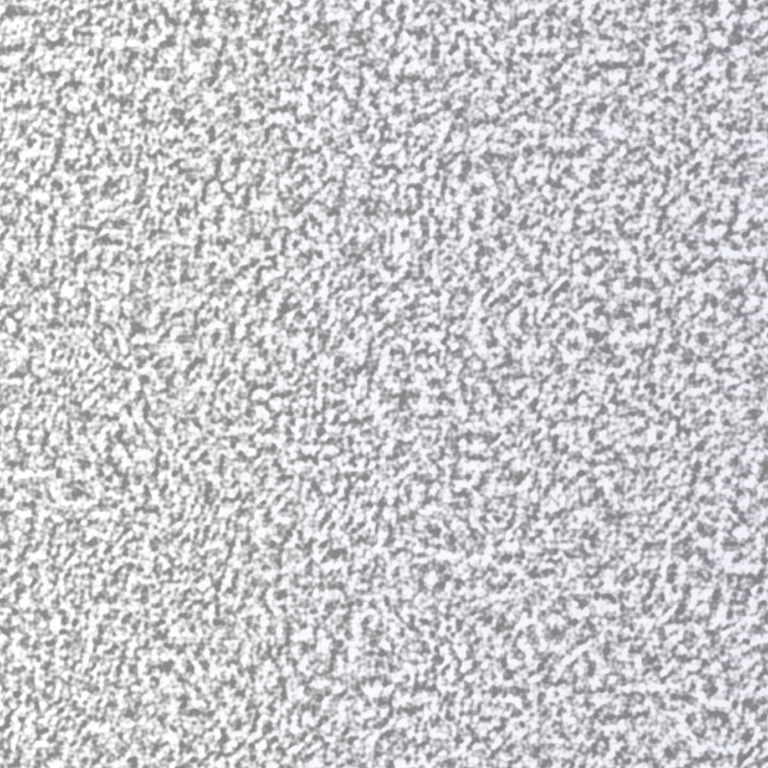
Give the GLSL for this texture, as a Shadertoy shader.

```glsl
vec2 gradientAt(ivec2 cell) {
    uint h = uint(cell.x) * 1597334677u ^ uint(cell.y) * 3812015801u;
    h = (h ^ (h >> 15)) * 2246822519u;
    h = (h ^ (h >> 13)) * 3266489917u;
    h ^= h >> 16;
    float angle = float(h & 65535u) / 65536.0 * 6.28318;
    return vec2(cos(angle), sin(angle));
}

float gradientNoise(vec2 p) {
    ivec2 cell = ivec2(floor(p));
    vec2 f = fract(p);
    vec2 u = f * f * f * (f * (f * 6.0 - 15.0) + 10.0);
    float a = dot(gradientAt(cell), f);
    float b = dot(gradientAt(cell + ivec2(1, 0)), f - vec2(1, 0));
    float c = dot(gradientAt(cell + ivec2(0, 1)), f - vec2(0, 1));
    float d = dot(gradientAt(cell + ivec2(1, 1)), f - vec2(1, 1));
    return mix(mix(a, b, u.x), mix(c, d, u.x), u.y);
}

// Upright bumps leaning to the right, finer towards the left
float grainHeight(vec2 uv) {
    vec2 drift = vec2(gradientNoise(uv * 7.0), gradientNoise(uv * 7.0 + 31.0));
    vec2 p = uv + 0.02 * drift;
    p.x = p.x * (1.12 - 0.12 * p.x) - 0.25 * p.y;
    p.y *= 0.84;
    float clumps = gradientNoise(p * 45.0 + 9.0);
    float bumps = gradientNoise(p * 88.0 + 53.0);
    float crumbs = gradientNoise(uv * 150.0 + 17.0);
    return 0.3 * clumps + bumps + 0.6 * crumbs;
}

void mainImage(out vec4 fragColor, in vec2 fragCoord) {
    vec2 uv = fragCoord / iResolution.xy;

    // Soft threshold from hollows to raised tops
    float raised = smoothstep(-0.56, 0.42, grainHeight(uv));

    // Light falls from the left and cools to the right
    vec3 hollow = mix(vec3(0.54, 0.54, 0.545), vec3(0.52, 0.52, 0.53), uv.x);
    vec3 top = mix(vec3(1.0, 1.0, 1.0), vec3(0.94, 0.945, 0.98), uv.x);
    fragColor = vec4(mix(hollow, top, raised), 1.0);
}
```
